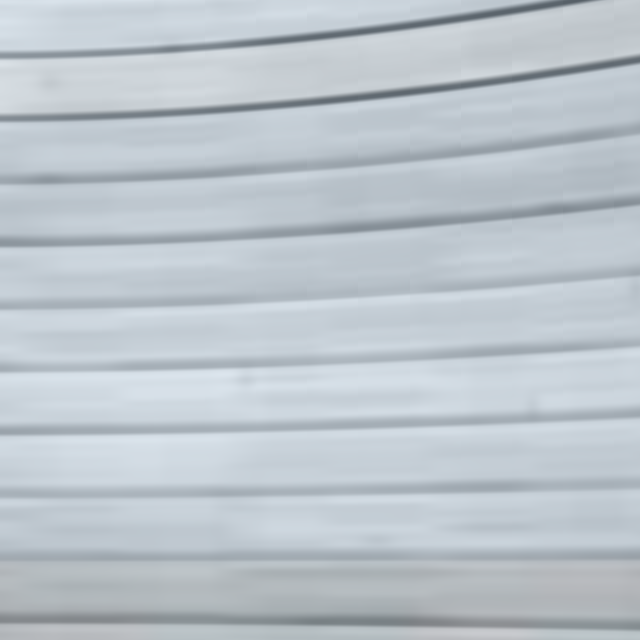
This texture is drawn by a Shadertoy shader. Its source:

```glsl
// Pale metal siding: eleven overlapping strips that bow upward to the right.
// A bent row coordinate places the seams; stretched cellular value noise adds
// brushed streaks and stepped blocks, and a loop scatters a few soft smudges.

#define FIRST_SEAM 0.0885    // depth of the first seam at the left edge
#define ROW_HEIGHT 0.0980    // strip height at the left edge
#define ROW_SPREAD 0.0128    // extra strip height at the right edge
#define BOW 0.1047           // rise of the first seam at the right edge
#define BLOCKS 12.5          // faint tonal blocks across
#define STREAK 0.060         // strength of the brushed streaks
#define SMUDGES 8            // number of dark smudges
#define BASE_TONE 0.822
#define COOL_TINT vec3(-0.037, 0.0, 0.031)
#define WARM_TINT vec3(-0.014, 0.0, 0.006)

float hash(vec2 p) {
    p = fract(p * vec2(0.1031, 0.1137));
    p += dot(p, p.yx + 33.33);
    return fract((p.x + p.y) * p.x * 97.0);
}

// Value noise with narrow horizontal and smooth vertical transitions
float streakNoise(vec2 p) {
    vec2 cell = floor(p), f = fract(p);
    f = vec2(smoothstep(0.0, 0.35, f.x), f.y * f.y * (3.0 - 2.0 * f.y));
    cell += 40.0;
    float low = mix(hash(cell), hash(cell + vec2(1, 0)), f.x);
    float high = mix(hash(cell + vec2(0, 1)), hash(cell + 1.0), f.x);
    return mix(low, high, f.y) - 0.5;
}

// Seam coordinate: whole numbers lie on seams, growing downward
float rowAt(float x, float depth) {
    float bend = pow(max(x, 0.0), 1.8);
    return (depth - FIRST_SEAM + BOW * bend) / (ROW_HEIGHT + ROW_SPREAD * bend);
}

// Darkness of the nearest seam: soft shadow above, crisp edge below
float seamShade(float row, float x) {
    float seam = floor(row + 0.5);
    float d = row - seam;
    float thin = 1.0 - smoothstep(1.0, 2.0, seam);
    float width = mix(0.21, 0.13, thin);
    float shape = smoothstep(-width, -0.02, d) * (1.0 - smoothstep(0.0, 0.075, d));
    float wear = streakNoise(vec2(x * 4.0 + seam * 3.7, seam * 5.0));
    float broad = 0.145 + 0.035 * cos(seam * 3.14159) * sin(seam * 1.3) + 0.06 * wear;
    float sharp = 0.27 + 0.13 * smoothstep(0.0, 0.6, x);
    float glint = 0.025 * exp(-pow((d - 0.13) / 0.06, 2.0));
    return mix(broad, sharp, thin) * shape - glint;
}

// Soft marks scattered over the strips
float smudgeShade(vec2 uv) {
    float shade = 0.0;
    for (int i = 0; i < SMUDGES; i++) {
        float n = float(i) + 1.0;
        vec2 center = fract(n * vec2(0.618, 0.381) + vec2(0.46, 0.49) * n * n);
        vec2 size = mix(vec2(0.012, 0.022), vec2(0.030, 0.008), hash(vec2(n, 7.0)));
        vec2 q = (uv - center) / size;
        shade += 0.045 * exp(-dot(q, q));
    }
    return shade;
}

void mainImage(out vec4 fragColor, in vec2 fragCoord) {
    vec2 uv = fragCoord / iResolution.xy;
    float depth = 1.0 - uv.y;
    float row = rowAt(uv.x, depth);

    // Tone of each strip, blended across its upper edge
    float strip = floor(row) + smoothstep(0.0, 0.06, fract(row));
    float low = smoothstep(7.9, 8.2, row);
    float tone = BASE_TONE + 0.030 * cos(strip * 1.05);
    tone += 0.035 * (1.0 - smoothstep(-1.0, 0.0, strip)) - 0.065 * low;

    // Broad lighting
    tone -= 0.045 * uv.x * uv.x * (0.4 + 0.6 * uv.y);
    tone -= 0.020 * (1.0 - smoothstep(0.0, 0.3, uv.x)) * (1.0 - uv.y);

    // Streaks that follow the bow in small horizontal steps
    float stepX = floor(uv.x * BLOCKS) / BLOCKS;
    float blockRow = mix(row, rowAt(stepX, depth), 0.6);
    tone += STREAK * streakNoise(vec2(uv.x * 3.1, blockRow * 4.5));
    tone += 0.5 * STREAK * streakNoise(vec2(uv.x * 6.2 + 9.0, blockRow * 9.0));
    tone += 0.016 * streakNoise(vec2(uv.x, depth) * BLOCKS);

    tone -= seamShade(row, uv.x) + smudgeShade(uv);

    // Cool metal, warmer in the second strip and along the bottom
    float second = smoothstep(0.0, 0.1, row) * (1.0 - smoothstep(0.9, 1.0, row));
    float warmth = clamp(0.45 * second + 0.65 * low, 0.0, 1.0);
    vec3 color = tone + mix(COOL_TINT, WARM_TINT, warmth);
    color.r += 0.03 * low * streakNoise(uv * vec2(5.0, 12.0));
    fragColor = vec4(clamp(color, 0.0, 1.0), 1.0);
}
```
